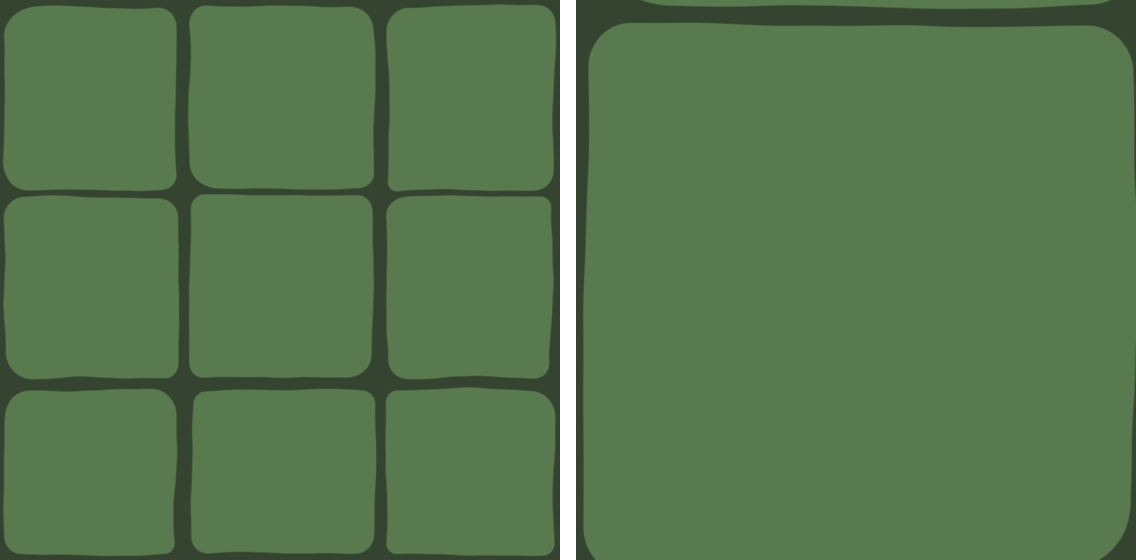
Left: the whole. Right: its middle third, enlarged.
A Shadertoy shader for this pattern:

```glsl
vec2 hash2(vec2 p) {
    vec3 q = fract(p.xyx * vec3(0.1031, 0.103, 0.0973));
    q += dot(q, q.yzx + 33.33);
    return fract((q.xx + q.yz) * q.zy);
}

float cornerSlope(vec2 cell, vec2 f, vec2 corner) {
    return dot(2.0 * hash2(cell + corner + 57.0) - 1.0, f - corner);
}

float gradientNoise(vec2 p) {
    vec2 i = floor(p), f = p - i;
    vec2 u = f * f * f * (f * (f * 6.0 - 15.0) + 10.0);
    return mix(mix(cornerSlope(i, f, vec2(0, 0)), cornerSlope(i, f, vec2(1, 0)), u.x),
               mix(cornerSlope(i, f, vec2(0, 1)), cornerSlope(i, f, vec2(1, 1)), u.x), u.y);
}

vec2 wobble(vec2 p) {
    return vec2(gradientNoise(p), gradientNoise(p + vec2(31.7, 12.3)));
}

// Box with a separate radius for each corner: left low, left high, right low, right high
float roundedBox(vec2 p, vec2 halfSize, vec4 radii) {
    vec2 side = p.x < 0.0 ? radii.xy : radii.zw;
    float radius = p.y < 0.0 ? side.x : side.y;
    vec2 d = abs(p) - halfSize + radius;
    return length(max(d, 0.0)) + min(max(d.x, d.y), 0.0) - radius;
}

void mainImage(out vec4 fragColor, in vec2 fragCoord) {
    vec2 uv = fragCoord / iResolution.y;

    // Start and end of each column and row
    vec2 columns[3] = vec2[3](vec2(0.008, 0.316), vec2(0.338, 0.668), vec2(0.691, 0.987));
    vec2 rows[3] = vec2[3](vec2(0.010, 0.303), vec2(0.327, 0.648), vec2(0.662, 0.988));

    // Slow drift shared by neighbouring tiles
    vec2 drifted = uv + 0.005 * wobble(uv * 5.0);

    float dist = 1.0;
    for (int row = 0; row < 3; row++) {
        for (int column = 0; column < 3; column++) {
            vec2 seed = vec2(column, row) * 17.0 + 5.0;
            vec2 low = vec2(columns[column].x, rows[row].x) + 0.005 * (hash2(seed) - 0.5);
            vec2 high = vec2(columns[column].y, rows[row].y) + 0.005 * (hash2(seed + 3.0) - 0.5);
            vec4 radii = 0.018 + 0.034 * vec4(hash2(seed + 7.0), hash2(seed + 11.0));

            // Hand-cut edges, different on every tile
            vec2 p = drifted + 0.008 * wobble(uv * 7.0 + seed) + 0.002 * wobble(uv * 20.0 + seed);
            dist = min(dist, roundedBox(p - 0.5 * (low + high), 0.5 * (high - low), radii));
        }
    }

    float pixel = 1.0 / iResolution.y;
    float tile = 1.0 - smoothstep(-pixel, pixel, dist);
    vec3 grout = vec3(0.204, 0.267, 0.188);
    vec3 glaze = vec3(0.349, 0.475, 0.310);
    fragColor = vec4(mix(grout, glaze, tile), 1.0);
}
```
